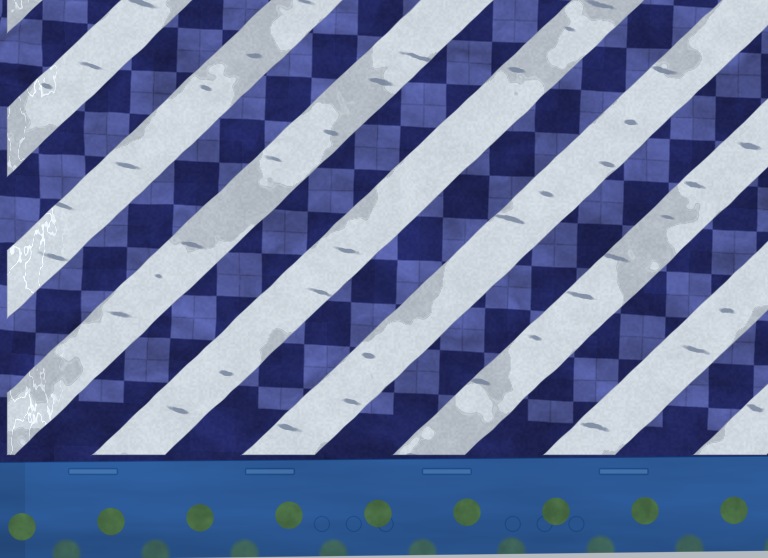
Give the GLSL for this pattern, as a Shadertoy shader.

```glsl
// Worn white diagonal bands over a blue checkered cloth, with a dotted blue tape along the bottom.

// Lengths are in canvas heights, measured from the top left.
const vec2  CELL = vec2(0.0806, 0.0797);
const vec2  CHECK_ORIGIN = vec2(0.7545, 0.5072);
const vec2  CHECK_TILT = vec2(0.025, 0.045);
const float CHECK_ROWS_BELOW = 3.0;
const float BAND_PERIOD = 0.2694;   // along x
const float BAND_WIDTH = 0.1308;    // along x
const float BAND_START = 0.0116;
const float BAND_SLOPE = 1.054;
const float BAND_LEFT = 0.0125;
const float BAND_BOTTOM = 0.8154;
const float STREAK_STEP = 0.105;
const float TAPE_TOP = 0.828;
const float DOT_PERIOD = 0.1595;
const float DOT_START = 0.0394;
const float DOT_RADIUS = 0.0245;
const float SLOT_PERIOD = 0.317;
const float SLOT_START = 0.1667;

const vec3 NAVY = vec3(0.125, 0.145, 0.345);
const vec3 PERIWINKLE = vec3(0.305, 0.340, 0.580);
const vec3 WHITE = vec3(0.810, 0.845, 0.875);
const vec3 GREY = vec3(0.700, 0.730, 0.765);
const vec3 STREAK = vec3(0.440, 0.490, 0.590);
const vec3 TAPE = vec3(0.175, 0.350, 0.590);
const vec3 GREEN = vec3(0.285, 0.420, 0.250);

float hash(vec2 p) {
    vec3 q = fract(p.xyx * 0.1031);
    q += dot(q, q.yzx + 33.33);
    return fract((q.x + q.y) * q.z);
}

float noise(vec2 p) {
    vec2 i = floor(p), f = fract(p);
    f = f * f * (3.0 - 2.0 * f);
    return mix(mix(hash(i), hash(i + vec2(1, 0)), f.x),
               mix(hash(i + vec2(0, 1)), hash(i + vec2(1, 1)), f.x), f.y);
}

float fbm(vec2 p) {
    float sum = 0.0, amp = 0.5;
    for (int i = 0; i < 4; i++) {
        sum += amp * noise(p);
        p = mat2(1.6, 1.2, -1.2, 1.6) * p + 17.0;
        amp *= 0.5;
    }
    return sum / 0.9375;
}

float fill(float d, float aa) { return 1.0 - smoothstep(-aa, aa, d); }

float repeatX(float x, float period) { return x - period * round(x / period); }

vec3 cloth(vec2 p, float aa) {
    // Wrinkles are strongest near the upper left
    float wrinkle = 0.005 + 0.018 * exp(-9.0 * p.x) * (1.0 - p.y);
    vec2 w = p + wrinkle * (vec2(fbm(p * 9.0), fbm(p * 9.0 + 40.0)) - 0.5);
    vec2 uv = (w - CHECK_ORIGIN + CHECK_TILT * vec2(w.y - 0.358, CHECK_ORIGIN.x - w.x)) / CELL;
    vec2 tri = abs(fract(uv * 0.5) - 0.5) * 2.0 - 0.5;
    vec2 side = clamp(tri * CELL / aa, -1.0, 1.0);
    float light = 0.5 + 0.5 * side.x * side.y;
    light *= fill((uv.y - CHECK_ROWS_BELOW) * CELL.y, aa);
    vec3 col = mix(NAVY, PERIWINKLE, light);
    float smear = fbm(p * vec2(14.0, 24.0) + 3.0 * fbm(p * 8.0)) - 0.5;
    float tone = 0.16 * (hash(floor(uv) + 60.0) - 0.5) + 0.5 * smear;
    vec2 seam = (0.5 - abs(fract(uv) - 0.5)) * CELL;
    tone -= 0.12 * light * fill(min(seam.x, seam.y) - 0.0015, aa);
    return col * (1.0 + tone) + 0.025 * (noise(p * 230.0) - 0.5);
}

vec3 paint(vec3 col, vec2 p, float aa) {
    vec2 across = normalize(vec2(1.0, BAND_SLOPE));
    vec2 along = vec2(across.y, -across.x);
    float s = p.x + BAND_SLOPE * p.y - BAND_START;
    float id = round(s / BAND_PERIOD);
    float n = repeatX(s, BAND_PERIOD) * across.x, t = dot(p, along);
    float halfWidth = 0.5 * BAND_WIDTH * across.x;
    float d = abs(n) - halfWidth + 0.0025 * (noise(p * 35.0) - 0.5);
    d = max(d, max(BAND_LEFT - p.x, p.y - BAND_BOTTOM));

    // Grey worn patches, heavier at the edges and cut ends
    float edge = pow(abs(n) / halfWidth, 4.0);
    float ends = max(1.0 - smoothstep(0.05, 0.13, p.x), smoothstep(0.75, 0.81, p.y));
    float wear = fbm(p * 8.0 + 5.0) - 0.63 + 0.10 * edge + 0.08 * ends;
    vec3 ink = mix(WHITE, GREY, smoothstep(0.0, 0.02, wear));
    ink -= 0.09 * fill(abs(wear - 0.004) - 0.003, 0.004);
    ink += 0.06 * (fbm(p * 30.0) - 0.5) + 0.05 * (noise(p * 260.0) - 0.5);

    // Short slanted streaks where the cloth shows through
    float cell = floor(t / STREAK_STEP);
    for (float i = -1.0; i <= 1.0; i++) {
        vec2 key = vec2(cell + i + 90.0, id * 7.0 + 30.0);
        float r = hash(key), size = mix(0.012, 0.034, hash(key + 11.0));
        float dt = t - (cell + i + 0.2 + 0.6 * r) * STREAK_STEP;
        float dn = n - 1.5 * halfWidth * (hash(key + 23.0) - 0.5);
        vec2 q = along * dt + across * dn;
        q.y -= 0.25 * q.x + 0.006 * (fbm(p * 45.0) - 0.5);
        float body = length(q / vec2(size, 0.0055)) + 0.9 * (fbm(p * 55.0) - 0.5);
        ink = mix(ink, STREAK, 0.8 * step(0.25, r) * (1.0 - smoothstep(0.45, 1.0, body)));
    }

    // Pale cracks at the left ends
    float crack = abs(fbm(p * vec2(32.0, 15.0) + 70.0) - 0.5);
    ink += 0.14 * (1.0 - smoothstep(0.005, 0.022, crack)) * (1.0 - smoothstep(0.08, 0.13, p.x));
    ink = mix(ink, vec3(0.47, 0.51, 0.57), 0.55 * fill(abs(d) - 0.001, aa));
    return mix(col, ink, fill(d, aa));
}

vec3 tape(vec3 col, vec2 p, float aa) {
    float top = TAPE_TOP - 0.008 * p.x;
    vec3 film = TAPE * (1.0 + 0.18 * (fbm(p * vec2(4.0, 28.0)) - 0.5));
    film *= 1.0 - 0.10 * smoothstep(0.91, 0.98, p.y) - 0.08 * fill(p.x - 0.045, aa);

    // Raised slots and faint rings
    vec2 slot = vec2(abs(repeatX(p.x - SLOT_START, SLOT_PERIOD)) - 0.041, abs(p.y - 0.845) - 0.0025);
    float slotD = length(max(slot, 0.0)) - 0.001;
    film = mix(film, vec3(0.32, 0.50, 0.70), 0.6 * fill(slotD, aa));
    film -= 0.06 * fill(abs(slotD - 0.002) - 0.001, aa);
    for (float i = 0.0; i < 6.0; i++) {
        vec2 c = vec2(0.577 + 0.057 * mod(i, 3.0) + 0.342 * floor(i / 3.0), 0.939);
        film -= 0.05 * fill(abs(length(p - c) - 0.0135) - 0.001, aa);
    }

    // Two staggered rows of dots, the lower one fading into the edge
    for (float row = 0.0; row < 2.0; row++) {
        float x = p.x - DOT_START - 0.5 * row * DOT_PERIOD;
        float dx = repeatX(x, DOT_PERIOD), cx = p.x - dx;
        float cy = mix(0.913 + 0.034 * exp(-2.3 * cx), 0.992 - 0.009 * smoothstep(0.6, 1.3, cx), row);
        float d = length(vec2(dx, p.y - cy)) - DOT_RADIUS;
        vec3 dot3 = GREEN * (1.0 + 0.35 * (fbm(p * 50.0) - 0.5));
        film = mix(film, dot3, mix(0.95, 0.65, row) * fill(d, aa + 0.004 * row));
    }
    film = mix(film, vec3(0.70, 0.73, 0.75), fill(1.004 - 0.0123 * p.x - p.y, aa));
    film -= 0.10 * fill(abs(p.y - top) - 0.0015, aa);
    return mix(col, film, fill(top - p.y, aa));
}

void mainImage(out vec4 fragColor, in vec2 fragCoord) {
    vec2 p = vec2(fragCoord.x, iResolution.y - fragCoord.y) / iResolution.y;
    float aa = 0.8 / iResolution.y;
    vec3 col = tape(paint(cloth(p, aa), p, aa), p, aa);
    fragColor = vec4(clamp(col, 0.0, 1.0), 1.0);
}
```
